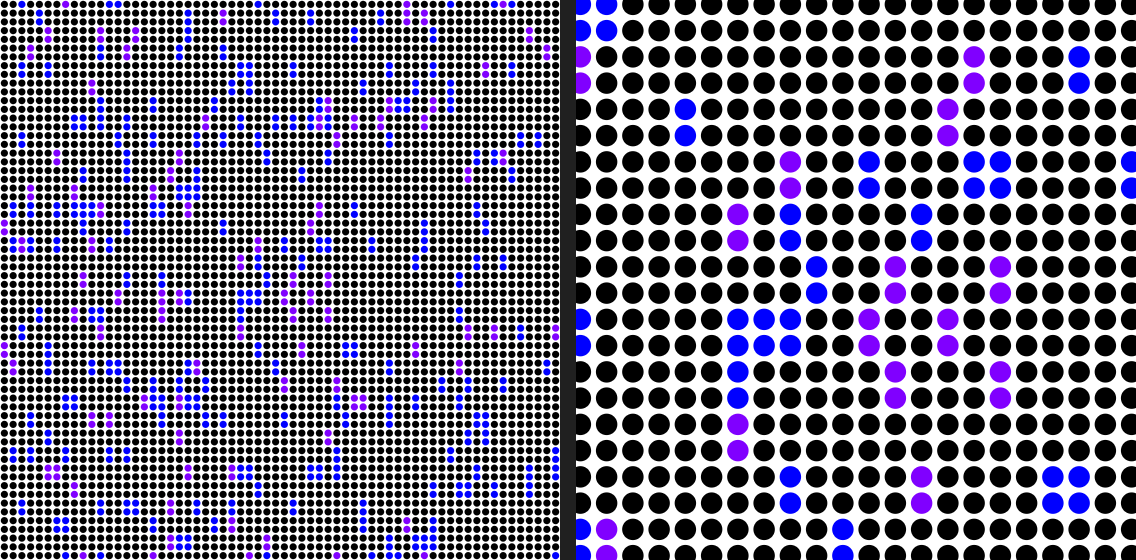
Left, the full canvas; right, a detail of the centre.
This pattern is drawn by a three.js fragment shader. Its source:

```glsl
varying vec2 vUv;

const float DOTS = 64.0;          // dots across and down
const float RADIUS = 0.408;       // in units of one cell
const float BLUE_SHARE = 0.10;
const float VIOLET_SHARE = 0.042;
const float SEED = 17.0;

const vec3 PAPER = vec3(1.0);
const vec3 BLACK = vec3(0.0);
const vec3 BLUE = vec3(0.0, 0.0, 1.0);
const vec3 VIOLET = vec3(0.5, 0.0, 1.0);

float hash(vec2 p) {
  return fract(sin(dot(p, vec2(127.1, 311.7))) * 43758.5453);
}

// Two stacked dots share a colour; the bottom and top rows hold half pairs
vec3 dotColor(vec2 cell) {
  vec2 pair = vec2(cell.x, floor((cell.y + 1.0) * 0.5));
  float pick = hash(pair + SEED);
  if (pick < VIOLET_SHARE) return VIOLET;
  if (pick < VIOLET_SHARE + BLUE_SHARE) return BLUE;
  return BLACK;
}

void main() {
  vec2 grid = vUv * DOTS;
  vec2 cell = floor(grid);

  // Round dot with an edge about one pixel wide
  float dist = length(grid - cell - 0.5) - RADIUS;
  float pixel = max(fwidth(grid.x), fwidth(grid.y));
  float ink = clamp(0.5 - dist / pixel, 0.0, 1.0);

  gl_FragColor = vec4(mix(PAPER, dotColor(cell), ink), 1.0);
}
```
